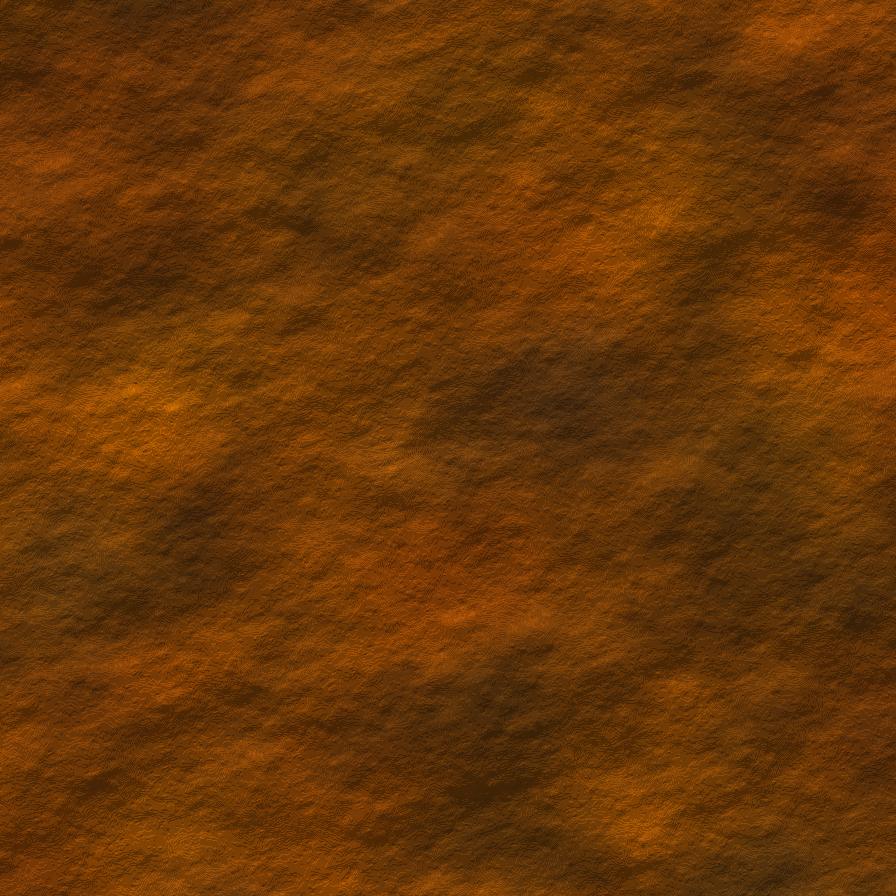
Write a three.js fragment shader that draws this texture.

```glsl
// Rough burnt-orange rock: drifting light and dark clouds of fractal noise,
// covered by a fine relief. The relief is a terraced height field lit from
// above, so that each terrace edge shows as a thin bright or dark broken line.

#define CLOUD_SCALE 5.5
#define CLOUD_CONTRAST 1.15
#define CLOUD_LEVEL 0.38
#define RELIEF_SCALE 6.0
#define RELIEF_STRENGTH 0.28
#define TERRACES 76.0
#define EDGE_WIDTH 0.0015
#define EDGE_SOFTNESS 0.12
#define GRAIN_ANGLE 0.36
#define GRAIN_STRETCH 1.25
#define LIGHT_DIRECTION vec2(-0.2, 0.98)
#define TINT_SCALE 5.0

varying vec2 vUv;

const vec3 DARK_UMBER = vec3(0.255, 0.146, 0.042);
const vec3 BURNT_ORANGE = vec3(0.650, 0.312, 0.0);

float hash(vec2 cell) {
  vec3 q = fract(vec3(cell.xyx) * 0.1031);
  q += dot(q, q.yzx + 33.33);
  return fract((q.x + q.y) * q.z);
}

float valueNoise(vec2 p) {
  vec2 cell = floor(p);
  vec2 f = fract(p);
  vec2 fade = f * f * f * (f * (f * 6.0 - 15.0) + 10.0);
  float low = mix(hash(cell), hash(cell + vec2(1.0, 0.0)), fade.x);
  float high = mix(hash(cell + vec2(0.0, 1.0)), hash(cell + vec2(1.0)), fade.x);
  return mix(low, high, fade.y);
}

// Seven octaves, each half as strong and twice as fine as the last
float fractalNoise(vec2 p) {
  float sum = 0.0;
  float amplitude = 0.5;
  for (int octave = 0; octave < 7; octave++) {
    sum += amplitude * valueNoise(p);
    p = p * 2.0 + vec2(17.3, 9.7);
    amplitude *= 0.5;
  }
  return sum;
}

// Stretch the noise along a slope that rises to the right
vec2 alongGrain(vec2 p) {
  float c = cos(GRAIN_ANGLE);
  float s = sin(GRAIN_ANGLE);
  return vec2(c * p.x + s * p.y, (c * p.y - s * p.x) * GRAIN_STRETCH);
}

// Height cut into flat steps with slightly softened edges
float terracedHeight(vec2 p) {
  float h = fractalNoise(alongGrain(p) * RELIEF_SCALE + 41.0) * TERRACES;
  return floor(h) + smoothstep(1.0 - EDGE_SOFTNESS, 1.0, fract(h));
}

void main() {
  // Broad clouds set the base tone
  vec2 grain = alongGrain(vUv);
  float cloud = fractalNoise(grain * CLOUD_SCALE + 83.0) - 0.5;
  float tone = clamp(CLOUD_LEVEL + CLOUD_CONTRAST * cloud, 0.03, 1.0);
  vec3 color = mix(DARK_UMBER, BURNT_ORANGE, tone);

  // Patches lean to olive or rust, and a few turn dull
  float olive = valueNoise(grain * TINT_SCALE + 127.0);
  float dull = valueNoise(grain * TINT_SCALE + 211.0);
  color.g *= mix(0.92, 1.08, olive);
  float grey = dot(color, vec3(0.3, 0.6, 0.1));
  color = mix(color, vec3(grey), 0.09 * smoothstep(0.6, 1.0, dull));

  // Terrace edges facing the light brighten, the others darken
  vec2 offset = 0.5 * EDGE_WIDTH * LIGHT_DIRECTION;
  float relief = terracedHeight(vUv - offset) - terracedHeight(vUv + offset);
  color *= 1.0 + RELIEF_STRENGTH * clamp(relief, -1.1, 1.8);

  gl_FragColor = vec4(color, 1.0);
}
```
